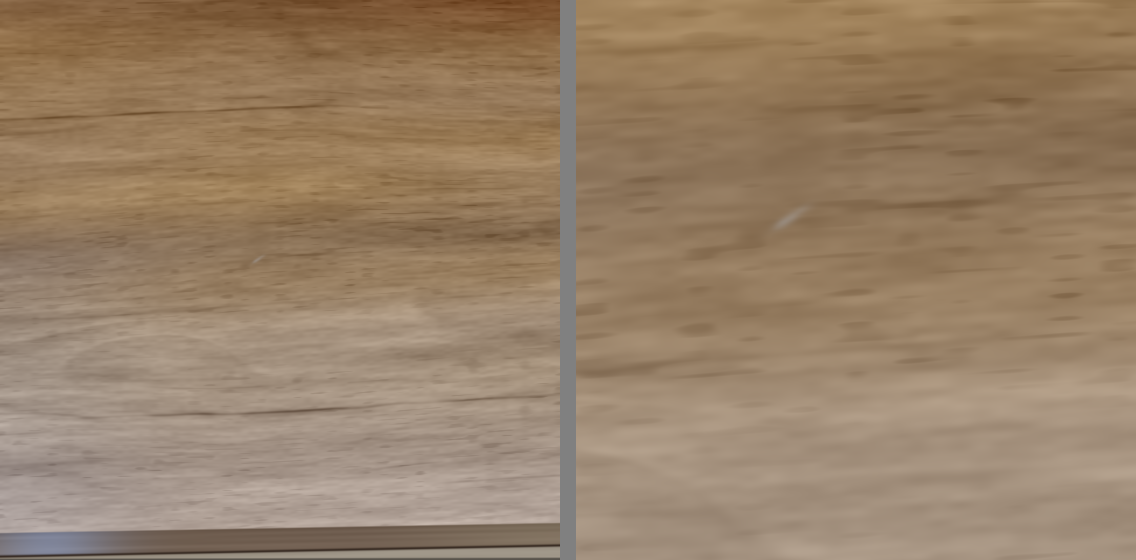
Left: the whole. Right: its middle third, enlarged.
A Shadertoy shader for this texture:

```glsl
float hash(vec2 p) {
    vec3 q = fract(p.xyx * 0.1031);
    q += dot(q, q.yzx + 33.33);
    return fract((q.x + q.y) * q.z);
}

float noise(vec2 p) {
    vec2 i = floor(p), f = fract(p);
    f = f * f * (3.0 - 2.0 * f);
    return mix(mix(hash(i), hash(i + vec2(1, 0)), f.x),
               mix(hash(i + vec2(0, 1)), hash(i + vec2(1, 1)), f.x), f.y);
}

// Warm brown at the top fading to pale grey-beige at the bottom
vec3 woodTone(vec2 p) {
    vec3 tone = mix(vec3(0.68, 0.62, 0.58), vec3(0.625, 0.55, 0.47), smoothstep(0.08, 0.40, p.y));
    tone = mix(tone, vec3(0.605, 0.495, 0.37), smoothstep(0.32, 0.62, p.y));
    tone = mix(tone, vec3(0.585, 0.465, 0.325), smoothstep(0.62, 0.87, p.y));
    tone = mix(tone, vec3(0.50, 0.36, 0.215), smoothstep(0.82, 1.02, p.y));
    float redCorner = smoothstep(0.3, 1.0, p.x) * smoothstep(0.9, 1.0, p.y);
    float greySide = (1.0 - smoothstep(0.0, 0.4, p.x)) * (1.0 - smoothstep(0.4, 0.65, p.y));
    return tone + vec3(0.01, -0.02, -0.02) * redCorner + vec3(-0.025, -0.01, 0.015) * greySide;
}

vec3 wood(vec2 p) {
    // Grain height: fibres rise to the right and wander gently
    float slope = 0.06 * (1.0 - smoothstep(0.5, 0.95, p.y));
    float g = p.y - slope * p.x + 0.025 * (noise(p * vec2(2.0, 4.0) + 7.0) - 0.5);
    vec2 q = vec2(p.x, g);

    // Broad bands, medium streaks and fine fibres
    float shade = 0.065 * (noise(q * vec2(1.3, 13.0) + 3.0) - 0.5);
    shade += 0.06 * (noise(q * vec2(4.0, 38.0) + 11.0) - 0.5);
    shade += 0.05 * (noise(q * vec2(9.0, 95.0) + 23.0) - 0.5);
    shade += 0.055 * (noise(q * vec2(24.0, 200.0) + 41.0) - 0.5);
    shade += 0.03 * (noise(q * vec2(80.0, 230.0) + 5.0) - 0.5);

    // Short dark pores
    float pore = noise(q * vec2(32.0, 220.0) + 67.0);
    shade -= 0.07 * smoothstep(0.7, 0.95, pore) * noise(q * vec2(5.0, 14.0));

    // Thin broken wisps following the grain
    float wisp = abs(noise(q * vec2(2.5, 26.0) + 53.0) - 0.5);
    float wispMask = smoothstep(0.5, 0.8, noise(q * vec2(7.0, 24.0) + 83.0));
    shade -= 0.045 * (1.0 - smoothstep(0.0, 0.07, wisp)) * wispMask;

    // Flame figure across the middle: nested tongues with crisp lower rims
    float tongue = fract(g * 17.0 + 3.2 * noise(p * vec2(3.5, 8.0) + 17.0));
    float figure = smoothstep(0.0, 0.75, tongue) * (1.0 - smoothstep(0.85, 1.0, tongue)) - 0.45;
    float middle = smoothstep(0.24, 0.36, p.y) * (1.0 - smoothstep(0.44, 0.52, p.y));
    shade -= 0.05 * figure * middle * smoothstep(0.2, 0.6, noise(p * vec2(4.0, 7.0) + 29.0));

    // Wide greyish shadow, with a lighter ochre band above it
    float shadow = exp(-pow((g - 0.535) / 0.05, 2.0));
    float glow = exp(-pow((g - 0.635) / 0.04, 2.0));

    // Long dark veins, fading in and out
    for (int i = 0; i < 4; i++) {
        float k = float(i);
        float height = 0.24 + 0.183 * k + 0.014 * (noise(vec2(p.x * 3.0, k * 9.0)) - 0.5);
        height += 0.003 * (noise(vec2(p.x * 17.0, k * 7.0)) - 0.5);
        float strength = smoothstep(0.25, 0.7, noise(vec2(p.x * 5.0 + 2.0, k * 5.0 + 3.0)));
        strength *= 0.35 + 0.9 * noise(vec2(p.x * 22.0, k * 3.0 + 1.0));
        float d = abs(g - height);
        float outer = i == 0 || i == 3 ? 1.0 : 0.3;
        shade -= outer * strength * (0.13 * exp(-pow(d / 0.0025, 2.0)) + 0.045 * exp(-d / 0.009));
    }

    vec3 colour = woodTone(p) + shade * vec3(1.0, 1.03, 1.02);
    colour += shadow * vec3(-0.065, -0.05, -0.02) + glow * vec3(0.015, 0.01, -0.01);

    // Ochre tint in patches along the grain
    float ochre = noise(q * vec2(2.0, 11.0) + 31.0) - 0.5;
    colour += vec3(0.02, 0.005, -0.035) * ochre * smoothstep(0.1, 0.5, p.y);

    // Small pale nick
    vec2 n = p - vec2(0.461, 0.537);
    n.y -= 0.6 * n.x;
    float nick = exp(-pow(n.x / 0.010, 2.0) - pow(n.y / 0.0035, 2.0));
    nick *= 0.3 + 0.7 * noise(p * vec2(130.0, 260.0));
    return mix(colour, vec3(0.65, 0.63, 0.62), 0.75 * nick);
}

void mainImage(out vec4 fragColor, in vec2 fragCoord) {
    vec2 p = fragCoord / iResolution.xy;
    float soft = max(0.002, 1.0 / iResolution.y);
    vec3 colour = wood(p);

    // Front edge strip with a bluish reflection at the left
    float rim = 0.048 + 0.018 * p.x;
    float base = 0.006 + 0.020 * p.x;
    float fibres = noise(vec2(p.x * 4.0, (p.y - base) * 180.0)) - 0.5;
    vec3 strip = mix(vec3(0.44, 0.37, 0.315), vec3(0.50, 0.44, 0.37), smoothstep(0.6, 1.0, p.x));
    strip = mix(strip, vec3(0.50, 0.52, 0.60), exp(-pow((p.x - 0.09) / 0.12, 2.0)));
    strip += 0.05 * fibres - 0.05 * (1.0 - smoothstep(0.0, 0.012, rim - p.y));
    colour += 0.02 * exp(-pow((p.y - rim - 0.006) / 0.005, 2.0));
    colour = mix(strip, colour, smoothstep(-soft, soft, p.y - rim));

    // Dark gap and pale ledge below the strip
    vec3 ledge = vec3(0.62, 0.585, 0.53) + 0.04 * fibres;
    ledge *= 0.55 + 0.45 * smoothstep(0.0, 0.004, p.y - 0.002 * p.x);
    colour = mix(ledge, colour, smoothstep(-soft, soft, p.y - base));
    colour = mix(colour, vec3(0.17, 0.12, 0.09), 0.85 * exp(-pow((p.y - base) / 0.0025, 2.0)));

    fragColor = vec4(clamp(colour, 0.0, 1.0), 1.0);
}
```
